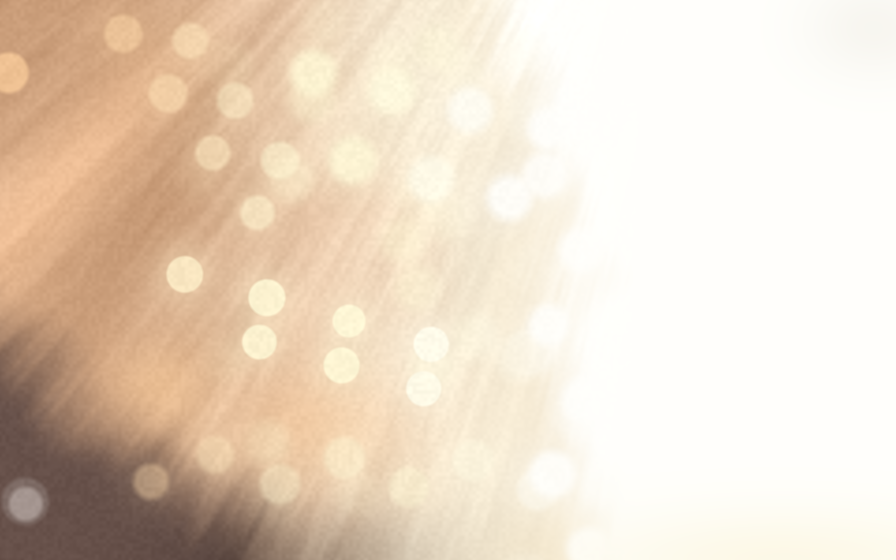
Write a WebGL 1 fragment shader that draws this background.

```glsl
precision highp float;

uniform vec2 u_resolution;

#define SUN vec2(1.45, 2.0)
#define TAN vec3(0.795, 0.62, 0.48)
#define PEACH vec3(0.92, 0.79, 0.67)
#define CREAM vec3(0.965, 0.92, 0.83)
#define WHITE vec3(1.0, 0.998, 0.985)
#define SHADOW vec3(0.395, 0.31, 0.285)
#define GLOW vec3(1.0, 0.82, 0.62)
#define SPARK vec3(1.0, 0.975, 0.84)
#define DISC_RADIUS 0.029
#define RAY_STRENGTH 0.14
#define GRAIN 0.035

float hash(vec2 p) {
    p = fract(p * vec2(0.1031, 0.1137));
    p += dot(p, p.yx + 33.33);
    return fract((p.x + p.y) * p.x * 17.3);
}

float noise(vec2 p) {
    vec2 cell = floor(p);
    vec2 f = fract(p);
    f = f * f * (3.0 - 2.0 * f);
    return mix(mix(hash(cell), hash(cell + vec2(1.0, 0.0)), f.x),
               mix(hash(cell + vec2(0.0, 1.0)), hash(cell + 1.0), f.x), f.y);
}

float disc(vec2 p, vec2 center, float radius, float blur) {
    return 1.0 - smoothstep(radius - blur, radius + blur, length(p - center));
}

float halo(vec2 p, vec2 center, vec2 size) {
    vec2 d = (p - center) / size;
    return exp(-dot(d, d));
}

// Sparks turn from peach to white towards the right
vec3 sparkTint(float x) {
    return mix(mix(GLOW, SPARK, smoothstep(0.1, 0.6, x)), WHITE, smoothstep(0.7, 1.05, x));
}

// Seven discs zigzagging about a line, wider when blurred, brighter towards its end
vec3 discChain(vec3 col, vec2 p, vec2 start, vec2 end, vec2 side,
               float blur, float strength) {
    for (int i = 0; i < 7; i++) {
        float k = float(i);
        float t = k / 6.0;
        vec2 center = mix(start, end, t) + side * (1.0 - 2.0 * mod(k, 2.0));
        float radius = (DISC_RADIUS + 0.6 * blur) * (0.92 + 0.16 * hash(start * 90.0 + k));
        float rim = 0.9 + 0.1 * smoothstep(0.4, 1.0, length(p - center) / radius);
        vec3 tint = sparkTint(center.x + 0.25 * (strength - 0.5));
        col = mix(col, tint, 0.35 * strength * halo(p, center, vec2(radius * 1.6)));
        col = mix(col, tint, strength * (0.85 + 0.15 * t) * rim * disc(p, center, radius, blur));
    }
    return col;
}

// Faint, strongly blurred discs on a jittered grid
float softDiscs(vec2 p) {
    vec2 cell = floor(p * 8.0);
    float sum = 0.0;
    for (int y = -1; y <= 1; y++) {
        for (int x = -1; x <= 1; x++) {
            vec2 id = cell + vec2(float(x), float(y));
            vec2 jitter = vec2(hash(id + 7.0), hash(id + 41.0));
            float weight = smoothstep(0.3, 0.9, hash(id + 83.0));
            sum += weight * disc(p, (id + jitter) / 8.0, 0.04, 0.02);
        }
    }
    return min(sum, 1.0);
}

void main() {
    vec2 p = gl_FragCoord.xy / u_resolution.y;
    p.x *= 1.6 * u_resolution.y / u_resolution.x;

    // Light rays fanning out from beyond the upper edge
    vec2 toSun = SUN - p;
    float angle = atan(toSun.x, toSun.y);
    float reach = length(toSun);
    float rays = 0.48 * noise(vec2(angle * 28.0, reach * 2.0))
               + 0.34 * noise(vec2(angle * 80.0 + 9.0, reach * 5.0))
               + 0.18 * noise(vec2(angle * 190.0 + 31.0, reach * 12.0)) - 0.5;
    float blotch = noise(p * 8.0 + 3.0) - 0.5;

    // Warm tan on the left rising to white on the right
    float light = p.x + 0.13 * smoothstep(0.6, 1.0, p.y) * smoothstep(0.3, 0.7, p.x);
    light += rays * 0.1 + blotch * 0.12;
    vec3 col = mix(TAN, PEACH, smoothstep(0.2, 0.6, light));
    col = mix(col, CREAM, smoothstep(0.5, 0.9, light));
    col = mix(col, WHITE, smoothstep(0.94, 1.1, light));

    // Streaks, with one wide beam at the left
    float fade = 1.0 - smoothstep(0.7, 1.15, p.x);
    col += rays * RAY_STRENGTH * fade * vec3(0.95, 1.0, 1.0);
    float beam = exp(-pow((angle - 0.79) / 0.045, 2.0));
    col += 0.12 * beam * (1.0 - smoothstep(0.1, 0.5, p.x)) * vec3(1.0, 0.9, 0.75);

    // Dark lower left corner with an edge torn along the rays
    float corner = p.x * 0.8 + p.y - 0.42 + rays * 0.15 + blotch * 0.1;
    col = mix(col, SHADOW, 0.98 * (1.0 - smoothstep(-0.17, 0.14, corner)));
    col *= 1.0 - 0.25 * halo(p, vec2(0.56, 0.0), vec2(0.22, 0.1));

    // Blurred warm glows
    col = mix(col, GLOW, 0.5 * halo(p, vec2(0.29, 0.31), vec2(0.09, 0.08)));
    col = mix(col, GLOW, 0.4 * halo(p, vec2(0.56, 0.24), vec2(0.15, 0.1)));
    float scatter = smoothstep(0.25, 0.6, p.x) * smoothstep(0.4, 0.7, p.x + p.y);
    col = mix(col, sparkTint(p.x), 0.45 * scatter * softDiscs(p));

    // Bokeh chains from the top left down to the bottom, and the white rim
    col = discChain(col, p, vec2(0.26, 0.96), vec2(0.5, 0.64), vec2(-0.04, -0.02), 0.006, 0.6);
    col = discChain(col, p, vec2(0.56, 0.8), vec2(0.98, 0.7), vec2(0.0, 0.07), 0.015, 0.95);
    col = discChain(col, p, vec2(0.27, 0.165), vec2(0.96, 0.15), vec2(0.0, -0.025), 0.008, 0.48);
    col = discChain(col, p, vec2(1.0, 0.82), vec2(1.02, 0.02), vec2(0.03, 0.0), 0.014, 0.95);
    col = discChain(col, p, vec2(0.36, 0.46), vec2(0.8, 0.335), vec2(-0.03, 0.05), 0.003, 0.98);

    // Single discs at the left edge
    col = mix(col, GLOW, 0.7 * disc(p, vec2(0.015, 0.87), 0.036, 0.005));
    col = mix(col, vec3(0.62, 0.57, 0.55), 0.4 * disc(p, vec2(0.045, 0.105), 0.042, 0.006));
    col = mix(col, vec3(0.75, 0.7, 0.68), 0.6 * disc(p, vec2(0.046, 0.1), 0.03, 0.006));

    // Cream tint at the lower right, cool tint at the upper right, fine grain
    col -= vec3(0.01, 0.025, 0.08) * halo(p, vec2(1.4, 0.0), vec2(0.35, 0.09));
    col -= vec3(0.03, 0.035, 0.045) * halo(p, vec2(1.56, 0.95), vec2(0.12, 0.09));
    col += GRAIN * fade * (noise(p * 150.0) - 0.5);

    gl_FragColor = vec4(clamp(col, 0.0, 1.0), 1.0);
}
```
